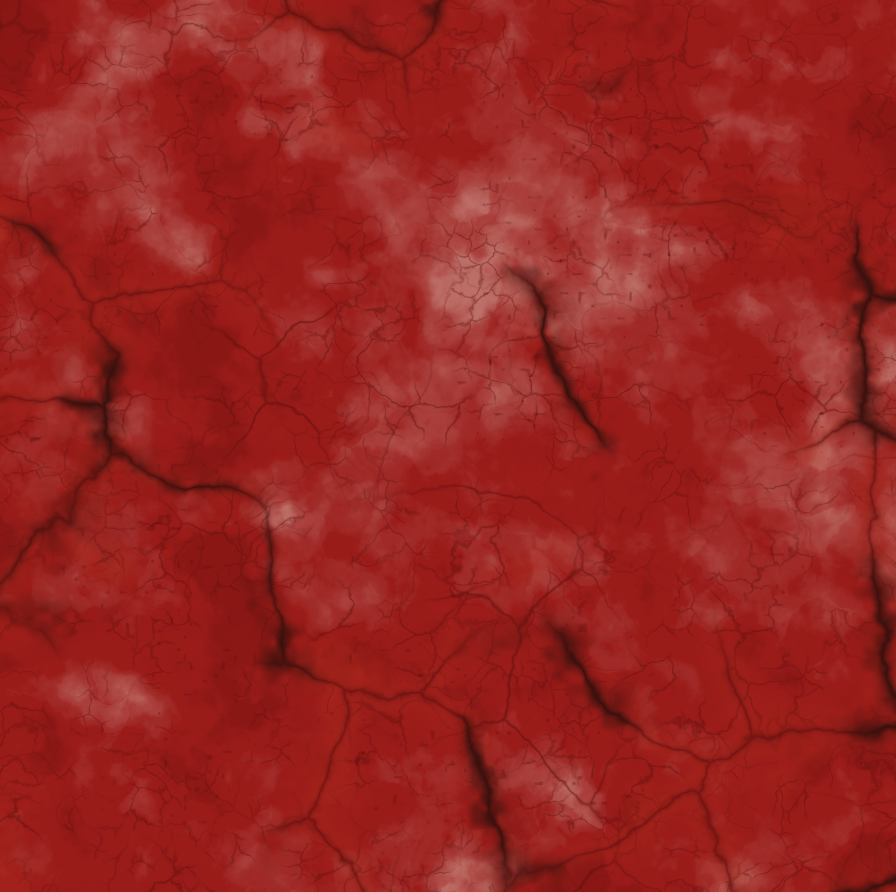
Give the GLSL for this texture, as a Shadertoy shader.

```glsl
// Red, fleshy marble: cloudy crimson with pale blooms and faint overlapping facets,
// crossed by smoky dark veins and a broken net of fine capillaries.
// Clouds are fractal noise; veins are the borders of warped Voronoi cells.

const vec3 DEEP    = vec3(0.545, 0.092, 0.082);
const vec3 CRIMSON = vec3(0.605, 0.108, 0.098);
const vec3 ROSE    = vec3(0.628, 0.165, 0.152);
const vec3 PINK    = vec3(0.660, 0.240, 0.226);
const vec3 PALE    = vec3(0.740, 0.440, 0.410);
const vec3 EMBER   = vec3(0.690, 0.165, 0.115);
const vec3 MAROON  = vec3(0.370, 0.055, 0.050);
const vec3 SOOT    = vec3(0.190, 0.065, 0.050);

float hash(vec2 p) {
    return fract(sin(dot(p, vec2(127.1, 311.7))) * 43758.5453);
}

vec2 hash2(vec2 p) {
    return vec2(hash(p), hash(p + 57.3));
}

float noise(vec2 p) {
    vec2 i = floor(p), f = fract(p);
    f = f * f * (3.0 - 2.0 * f);
    return mix(mix(hash(i), hash(i + vec2(1, 0)), f.x),
               mix(hash(i + vec2(0, 1)), hash(i + vec2(1, 1)), f.x), f.y);
}

// Fractal noise centred on zero
float fbm(vec2 p) {
    float sum = 0.0, amp = 0.5;
    for (int i = 0; i < 6; i++) {
        sum += amp * (noise(p) - 0.5);
        p = mat2(1.6, 1.2, -1.2, 1.6) * p + 11.7;
        amp *= 0.5;
    }
    return sum;
}

vec2 warp(vec2 p, float scale, float amount) {
    return p + amount * vec2(fbm(p * scale + 3.1), fbm(p * scale + 41.7));
}

// x: distance to the nearest cell border in canvas units, y: random cell value
vec2 cells(vec2 p, float scale) {
    p *= scale;
    vec2 base = floor(p), nearCell = base, nearOffset = vec2(0);
    float best = 9.0, border = 9.0;
    for (int y = -1; y <= 1; y++)
    for (int x = -1; x <= 1; x++) {
        vec2 cell = base + vec2(x, y);
        vec2 offset = cell + hash2(cell) - p;
        float d = dot(offset, offset);
        if (d < best) { best = d; nearCell = cell; nearOffset = offset; }
    }
    for (int y = -2; y <= 2; y++)
    for (int x = -2; x <= 2; x++) {
        vec2 cell = nearCell + vec2(x, y);
        vec2 offset = cell + hash2(cell) - p;
        vec2 span = offset - nearOffset;
        if (dot(span, span) > 1e-4)
            border = min(border, dot(0.5 * (offset + nearOffset), normalize(span)));
    }
    return vec2(border / scale, hash(nearCell + 9.4));
}

// Translucent plates with softened borders
float facets(vec2 p, float scale) {
    vec2 c = cells(p, scale);
    return (c.y - 0.5) * smoothstep(0.0, 0.05 / scale, c.x);
}

// Thin line net, broken into strokes by a noise mask
float threads(vec2 p, float scale, float width) {
    float d = cells(p, scale).x;
    float mask = smoothstep(0.42, 0.8, noise(p * scale * 0.9 + 19.0));
    return mask * exp(-d * d / (width * width));
}

// Colour ramp over a tone of roughly unit deviation
vec3 fleshColor(float tone) {
    vec3 c = mix(DEEP, CRIMSON, smoothstep(-2.3, -0.8, tone));
    c = mix(c, ROSE, smoothstep(0.0, 1.1, tone));
    c = mix(c, PINK, smoothstep(1.1, 2.2, tone));
    return mix(c, PALE, smoothstep(2.0, 4.8, tone));
}

void mainImage(out vec4 fragColor, in vec2 fragCoord) {
    vec2 uv = fragCoord / iResolution.y;
    float pixel = 1.0 / iResolution.y;
    vec2 bent = warp(uv, 6.0, 0.13);
    vec2 frayed = warp(uv, 20.0, 0.06);

    // Cloudy ground, pale blooms, plates and fine mottling
    float tone = -0.15 + 8.5 * fbm(bent * 7.0 + 2.3) + 3.4 * fbm(uv * 36.0);
    float bloom = smoothstep(0.52, 0.88, noise(bent * 9.5 + 27.0));
    tone += bloom * (2.3 + 5.0 * fbm(frayed * 24.0 + 5.0));
    tone += 0.9 * facets(frayed, 9.0) + 1.1 * facets(frayed + 5.2, 19.0);
    vec3 color = fleshColor(tone);
    color = mix(color, EMBER, 0.4 * smoothstep(0.14, 0.3, fbm(uv * 8.0 + 63.0)));

    // Capillaries and specks
    float fine = threads(frayed + 7.7, 19.0, 0.0011 + 0.3 * pixel);
    fine = max(fine, 0.85 * threads(frayed + 2.9, 40.0, 0.0009 + 0.3 * pixel));
    float speck = smoothstep(0.84, 0.96, noise(uv * 140.0)) * smoothstep(0.4, 0.7, noise(uv * 9.0));
    color = mix(color, MAROON, 0.46 * fine + 0.35 * speck);
    color = mix(color, MAROON, 0.55 * threads(bent + 4.1, 5.0, 0.0013 + 0.4 * pixel));

    // Main veins: warm halo, thin line, smoky dark knots
    float d = cells(bent + 1.4, 4.2).x;
    float reach = smoothstep(0.36, 0.72, noise(uv * 5.0 + 8.0));
    float knot = smoothstep(0.46, 0.8, noise(uv * 9.0 + 31.0)) * smoothstep(0.05, 0.4, reach);
    float ragged = 0.4 + 2.6 * noise(uv * 32.0) * noise(uv * 75.0 + 4.0);
    color = mix(color, EMBER, 0.35 * reach * exp(-d * d / 0.0004));
    color = mix(color, MAROON, 0.7 * reach * exp(-d / 0.0028));
    color = mix(color, MAROON, 0.45 * knot * exp(-d / (0.013 * ragged)));
    color = mix(color, SOOT, 0.88 * knot * exp(-d / (0.0066 * ragged)));

    fragColor = vec4(color, 1.0);
}
```
